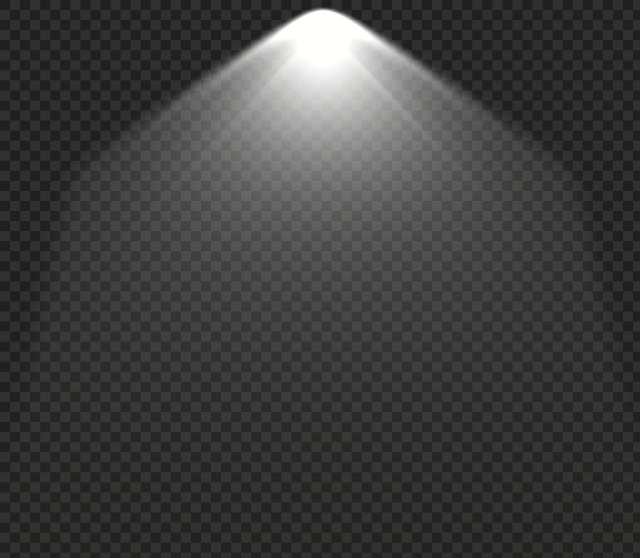
Reproduce this background procedurally as a WebGL 2 fragment shader.

```glsl
#version 300 es
precision highp float;

uniform vec2 u_resolution;
out vec4 fragColor;

const float CELL = 0.0157;
const vec2 LAMP = vec2(0.505, 0.013);
const vec3 DARK_TILE = vec3(0.125, 0.125, 0.124);
const vec3 LIGHT_TILE = vec3(0.188, 0.188, 0.182);
const vec3 LIGHT = vec3(1.0, 1.0, 0.997);

float bell(float x, float width) {
    float q = x / width;
    return exp(-q * q);
}

// Smooth square wave: +1 on even cells, -1 on odd cells
vec2 squareWave(vec2 cell, float pixel) {
    vec2 edge = abs(fract(cell * 0.5 - 0.25) - 0.5) - 0.25;
    return clamp(edge * 4.0 / pixel, -1.0, 1.0);
}

vec3 checkerboard(vec2 p, float cellSize, float pixel) {
    vec2 wave = squareWave(p / cellSize, pixel / cellSize);
    return mix(DARK_TILE, LIGHT_TILE, 0.5 - 0.5 * wave.x * wave.y);
}

// Depth below a rounded hyperbolic hood
float hoodDepth(float side, float depth, float slope, float roundness) {
    return depth - length(vec2(roundness, slope * side)) + roundness;
}

float beamMask(float side, float depth, float hood) {
    float softness = 0.008 + 0.1 * side;
    float top = smoothstep(-0.4 * softness, softness, hood);
    float halfWidth = 0.4 + 0.22 * (depth - 0.25);
    float flank = 1.0 - smoothstep(-0.035, 0.02, side - halfWidth);
    return top * flank;
}

// Narrow hot core over a broad falling wash
float beamGlow(float side, float depth) {
    float core = 0.85 * bell(depth, 0.19) * bell(side, 0.06 + 0.55 * depth);
    float wash = 0.38 * bell(depth, 0.45) * bell(side, 0.14 + 0.65 * depth);
    return core + wash;
}

// Thin inner ray, crisp outside and soft inside
float innerRay(float side, float depth) {
    float offset = side - 0.055 - 0.94 * (depth - 0.085);
    float width = offset > 0.0 ? 0.004 : 0.014;
    float reach = smoothstep(0.04, 0.1, depth) * bell(depth, 0.2);
    return 0.08 * bell(offset, width) * reach;
}

// Bright band hugging the hood
float hoodRim(float side, float hood) {
    float band = bell(hood - 0.012, 0.012 + 0.04 * side);
    return 0.36 * band * bell(side, 0.19);
}

void main() {
    // Width units, measured downward from the top edge
    vec2 p = vec2(gl_FragCoord.x, u_resolution.y - gl_FragCoord.y) / u_resolution.x;
    float side = abs(p.x - LAMP.x);
    float depth = p.y - LAMP.y;
    float hood = hoodDepth(side, depth, 0.68, 0.026);

    float glow = beamGlow(side, p.y) + innerRay(side, depth) + hoodRim(side, hood);
    float alpha = clamp(glow * beamMask(side, depth, hood), 0.0, 1.0);

    vec3 tiles = checkerboard(p, CELL, 1.0 / u_resolution.x);
    fragColor = vec4(mix(tiles, LIGHT, alpha), 1.0);
}
```
